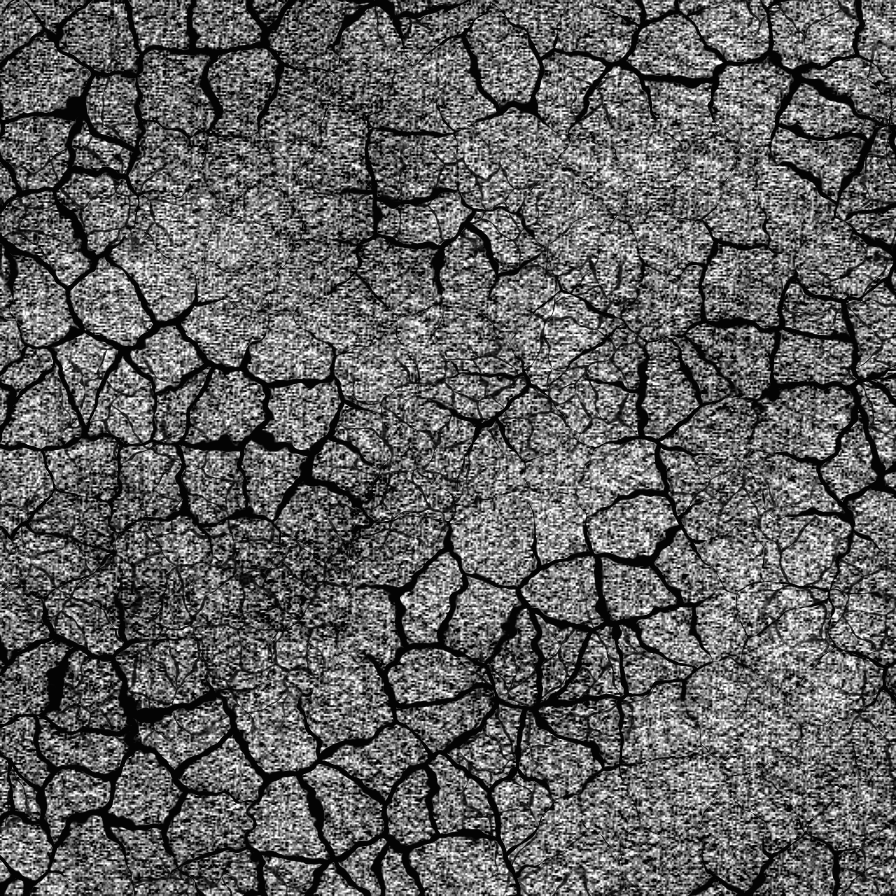
This texture is drawn by a three.js fragment shader. Its source:

```glsl
// Dry cracked ground under dense monochrome grain.
// Warped Voronoi borders form the cracks, layered value noise the mottled
// tone, and fine noise stretched sideways the grain.

varying vec2 vUv;

const float BASE_TONE = 0.475;
const float GRAIN_CONTRAST = 1.6;
const vec3 CRACK_COLOR = vec3(0.015);
const vec3 LIGHT_COLOR = vec3(0.98);

float hash(vec2 p) {
  return fract(sin(dot(p, vec2(127.1, 311.7))) * 43758.5453);
}

vec2 hash2(vec2 p) {
  return vec2(hash(p), hash(p + vec2(37.2, 91.7)));
}

float noise(vec2 p) {
  vec2 i = floor(p);
  vec2 f = fract(p);
  f = f * f * (3.0 - 2.0 * f);
  float low = mix(hash(i), hash(i + vec2(1.0, 0.0)), f.x);
  float high = mix(hash(i + vec2(0.0, 1.0)), hash(i + vec2(1.0, 1.0)), f.x);
  return mix(low, high, f.y);
}

float fbm(vec2 p) {
  float sum = 0.0;
  float amplitude = 0.5;
  for (int i = 0; i < 4; i++) {
    sum += amplitude * noise(p);
    p = p * 2.03 + vec2(17.3, 9.1);
    amplitude *= 0.5;
  }
  return sum / 0.9375;
}

// Centred two-channel noise that bends the crack lines
vec2 wobble(vec2 p) {
  return vec2(noise(p), noise(p + vec2(53.1, 19.4))) - 0.5;
}

// Distance to the nearest Voronoi border, in cell units
float borderDistance(vec2 p) {
  vec2 cell = floor(p);
  vec2 local = fract(p);
  vec2 nearest = vec2(0.0);
  float best = 8.0;
  for (int y = -1; y <= 1; y++) {
    for (int x = -1; x <= 1; x++) {
      vec2 g = vec2(float(x), float(y));
      vec2 r = g + hash2(cell + g) - local;
      if (dot(r, r) < best) {
        best = dot(r, r);
        nearest = r;
      }
    }
  }
  float border = 8.0;
  for (int y = -2; y <= 2; y++) {
    for (int x = -2; x <= 2; x++) {
      vec2 g = vec2(float(x), float(y));
      vec2 r = g + hash2(cell + g) - local;
      vec2 gap = r - nearest;
      if (dot(gap, gap) > 0.0001) {
        border = min(border, dot(0.5 * (nearest + r), normalize(gap)));
      }
    }
  }
  return border;
}

// Soft-edged line of the given half width
float crackMask(float distance, float halfWidth) {
  return 1.0 - smoothstep(halfWidth - 0.001, halfWidth + 0.0012, distance);
}

// Fine speckle: short sideways dashes mixed with single points
float grain(vec2 uv) {
  float dashes = noise(uv * vec2(256.0, 512.0) - vec2(0.0, 0.5));
  float points = noise(uv * 512.0 - 0.5 + vec2(700.0, 300.0));
  return 0.5 * (dashes + points) - 0.5;
}

void main() {
  vec2 uv = vUv;

  // Main cracks and a sparse net of finer ones
  vec2 bent = uv + 0.024 * wobble(uv * 24.0) + 0.009 * wobble(uv * 75.0);
  float rough = (noise(uv * 190.0) - 0.5) * 0.0024;
  float mainDist = borderDistance(bent * 14.0 + 3.0) / 14.0;
  float fineDist = borderDistance(bent * 23.0 + 41.0) / 23.0;
  float mainWidth = 0.0037 * smoothstep(0.25, 0.8, noise(uv * 11.0 + 5.0));
  float fineShow = smoothstep(0.5, 0.68, noise(uv * 9.0 + 31.0));
  float mainCrack = crackMask(mainDist + rough, mainWidth);
  float fineCrack = crackMask(fineDist + rough, 0.0012) * fineShow;
  float crack = max(mainCrack, 0.85 * fineCrack);

  // Broad mottling, faint sideways streaks and dim crack shoulders
  float mottling = 0.42 * (fbm(uv * 5.0 + 12.0) - 0.5);
  float patches = 0.24 * (fbm(uv * 26.0 + 60.0) - 0.5);
  float streaks = 0.14 * (noise(uv * vec2(26.0, 150.0)) - 0.5);
  float shoulder = 0.10 * (1.0 - smoothstep(0.0, 0.012, mainDist));
  float tone = BASE_TONE + mottling + patches + streaks - shoulder;

  float value = clamp(tone + GRAIN_CONTRAST * grain(uv), 0.0, 1.0);
  vec3 ground = mix(CRACK_COLOR, LIGHT_COLOR, value);
  gl_FragColor = vec4(mix(ground, CRACK_COLOR, crack), 1.0);
}
```
